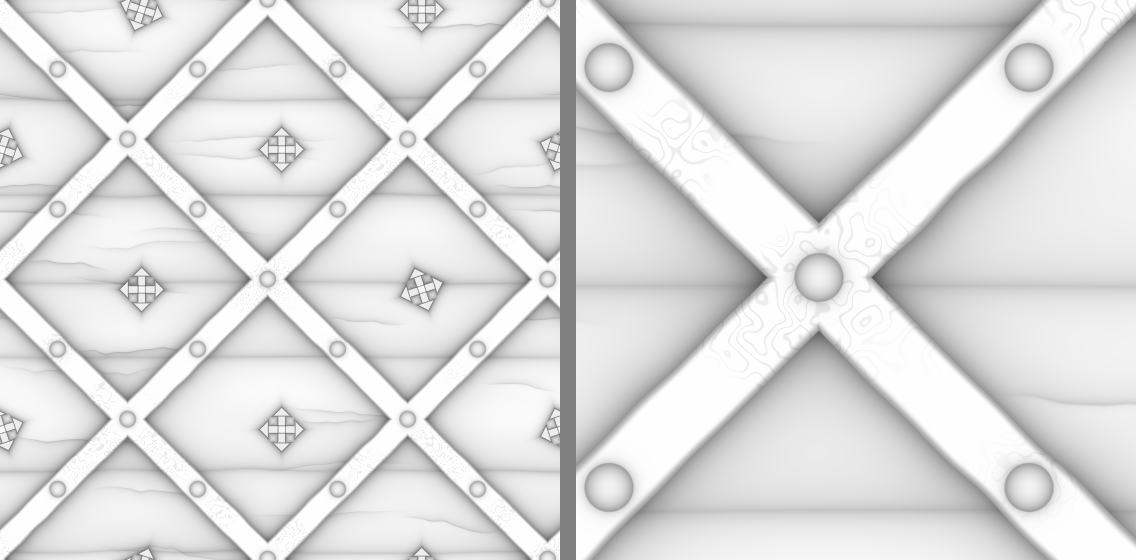
Left, the full canvas; right, a detail of the centre.
Give the GLSL for this texture map, as a Shadertoy shader.

```glsl
// Pale planks under a diagonal lattice of riveted straps, with a four-way
// arrow ornament in every diamond. Layers are shaded from distance functions;
// all noise wraps on whole periods, so the square tiles.

float hash(vec2 p) {
    vec3 q = fract(p.xyx * vec3(0.1031, 0.1030, 0.0973));
    q += dot(q, q.yzx + 33.33);
    return fract((q.x + q.y) * q.z);
}

// Value noise that repeats after `period` cells
float noise(vec2 p, vec2 period) {
    vec2 i = floor(p), f = fract(p);
    f = f * f * (3.0 - 2.0 * f);
    vec2 a = mod(i, period), b = mod(i + 1.0, period);
    return mix(mix(hash(a), hash(vec2(b.x, a.y)), f.x),
               mix(hash(vec2(a.x, b.y)), hash(b), f.x), f.y);
}

float wrapNoise(vec2 uv, vec2 freq) { return noise(uv * freq, freq); }

// Offset to the nearest multiple of `size`
vec2 fold(vec2 p, float size) { return p - size * round(p / size); }

// Plank seams and scattered grain cracks
float planks(vec2 uv) {
    float shade = 0.99 - 0.035 * wrapNoise(uv, vec2(4.0, 20.0));
    float seams[6] = float[6](0.014, 0.160, 0.362, 0.495, 0.651, 0.822);
    for (int k = 0; k < 6; k++) {
        float row = float(k) + 0.5;
        float wobble = noise(vec2(uv.x * 9.0, row), vec2(9.0, 64.0)) - 0.5;
        float y = uv.y - seams[k] + 0.009 * wobble;
        y -= round(y);
        float depth = 0.7 + 0.6 * noise(vec2(uv.x * 6.0, row + 20.0), vec2(6.0, 64.0));
        float reach = y > 0.0 ? 0.022 : 0.013;
        shade -= depth * (0.11 * exp(-abs(y) / reach) + 0.08 * exp(-abs(y) / 0.004));
    }
    for (int k = 0; k < 28; k++) {
        float n = float(k);
        vec2 center = vec2(hash(vec2(n, 3.0)), (n + hash(vec2(n, 7.0))) / 28.0);
        vec2 d = fold(uv - center, 1.0);
        float along = abs(d.x) / mix(0.06, 0.18, hash(vec2(n, 11.0)));
        if (along > 1.0) continue;
        float y = d.y + d.x * 0.2 * (hash(vec2(n, 17.0)) - 0.5);
        y += 0.022 * (noise(vec2(uv.x * 14.0, n + 0.5), vec2(14.0, 64.0)) - 0.5);
        y += 0.006 * (noise(vec2(uv.x * 48.0, n + 0.5), vec2(48.0, 64.0)) - 0.5);
        float fade = smoothstep(1.0, 0.3, along) * mix(0.5, 1.1, hash(vec2(n, 23.0)));
        float side = sign(hash(vec2(n, 29.0)) - 0.4);
        float lip = smoothstep(-0.002, 0.001, y * side) * exp(-abs(y) / 0.009);
        shade -= fade * (0.10 * exp(-abs(y) / 0.0016) + 0.11 * lip);
    }
    return shade;
}

// Signed distance to a cross of four arrows
float arrowCross(vec2 p) {
    p = abs(p);
    p = vec2(max(p.x, p.y), min(p.x, p.y));
    float shaft = max(p.x - 0.0245, p.y - 0.0072);
    float head = max(0.0235 - p.x, (p.x + p.y - 0.0405) * 0.7071);
    return min(shaft, head);
}

void mainImage(out vec4 fragColor, in vec2 fragCoord) {
    vec2 uv = fragCoord / iResolution.xy;
    float px = 1.0 / iResolution.y;
    float shade = planks(uv);

    // Strap coordinates run along the two diagonals
    vec2 q = uv - vec2(0.228, 0.2515);
    vec2 diag = vec2(q.x + q.y, q.x - q.y);
    float wobble = 0.0024 * (wrapNoise(diag, vec2(22.0)) - 0.5);
    vec2 strapDist = abs(fold(diag, 0.5)) * 0.7071 - 0.0225 + wobble;
    float strap = min(strapDist.x, strapDist.y);

    // Soft shadow the straps cast on the planks
    vec2 gap = max(strapDist, 0.0);
    vec2 shadow = 0.27 * exp(-gap / 0.008) + 0.13 * exp(-gap / 0.026);
    shade *= (1.0 - shadow.x) * (1.0 - shadow.y);

    // Arrow ornaments in alternate grid cells, some turned
    vec2 grid = (uv - vec2(0.003, -0.017)) * 4.0;
    vec2 id = round(grid);
    vec2 local = (grid - id) / 4.0;
    id = mod(id, 4.0);
    if (mod(id.x + id.y, 2.0) > 0.5) {
        float turn = id.x < 0.5 ? 2.0 - id.y : (id.x == id.y + 1.0 ? id.x - 2.0 : 0.0);
        float c = cos(0.32 * turn), s = sin(0.32 * turn);
        local = mat2(c, -s, s, c) * local;
        float d = arrowCross(local);
        shade *= 1.0 - 0.36 * exp(-max(d, 0.0) / 0.006);
        float box = max(abs(local.x), abs(local.y)) - 0.0065;
        float face = mix(0.46, 0.93, smoothstep(0.0, 0.0024, -d));
        face -= 0.28 * smoothstep(0.0016, 0.0004, abs(box));
        face += 0.04 * smoothstep(0.0, -0.002, box);
        shade = mix(shade, face, smoothstep(px, -px, d));
    }

    // Strap face: bright, bevelled, with patches of faint crazing
    float level = wrapNoise(diag, vec2(40.0)) + 0.4 * wrapNoise(diag, vec2(90.0));
    float crazing = smoothstep(0.16, 0.04, abs(fract(level * 4.0) - 0.5));
    float patches = smoothstep(0.4, 0.7, wrapNoise(diag, vec2(12.0)));
    float face = 0.995 - 0.07 * crazing * patches;
    face *= mix(0.66, 1.0, smoothstep(0.0, 0.0052, -strap));

    // Domed rivets at crossings and halfway between them
    float r = length(fold(diag, 0.25)) * 0.7071 / 0.0145;
    face *= 1.0 - 0.17 * exp(-max(r - 1.0, 0.0) * 5.0);
    float dome = mix(0.92, 0.60, pow(min(r, 1.0), 3.0)) + 0.03 * smoothstep(0.6, 0.0, r);
    face = mix(dome, face, smoothstep(-px, px, (r - 1.0) * 0.0145));

    shade = mix(shade, face, smoothstep(px, -px, strap));
    fragColor = vec4(vec3(clamp(shade, 0.0, 1.0)), 1.0);
}
```
